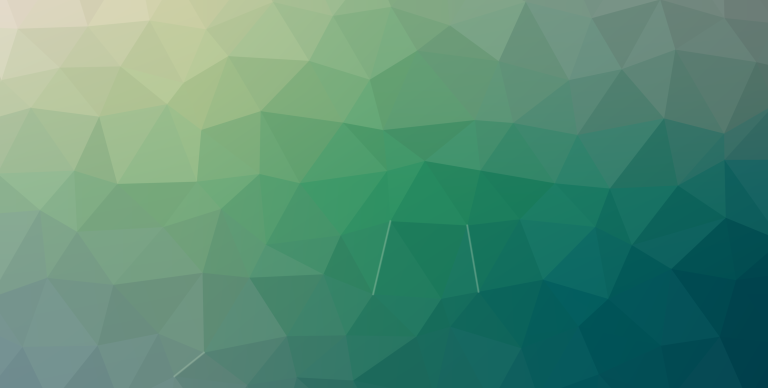
This background is drawn by a WebGL 1 fragment shader. Its source:

```glsl
precision highp float;

uniform vec2 u_resolution;

const float CELLS_PER_HEIGHT = 6.3;
const float ROW_HEIGHT = 0.87;
const float JITTER = 0.6;
const float SHADE_RANGE = 0.045;
const float FLATNESS = 0.8;
const float SEAM_CHANCE = 0.035;
const float SEAM_WIDTH = 0.012;

float hash(vec2 id) {
  return fract(sin(dot(id, vec2(127.1, 311.7))) * 43758.5);
}

// Five evenly spaced colours, blended linearly
vec3 ramp(float t, vec3 a, vec3 b, vec3 c, vec3 d, vec3 e) {
  float s = 4.0 * t;
  vec3 color = mix(a, b, clamp(s, 0.0, 1.0));
  color = mix(color, c, clamp(s - 1.0, 0.0, 1.0));
  color = mix(color, d, clamp(s - 2.0, 0.0, 1.0));
  return mix(color, e, clamp(s - 3.0, 0.0, 1.0));
}

// Cream, green and teal gradient over the unit square
vec3 gradient(vec2 uv) {
  vec3 top = ramp(uv.x, vec3(0.89, 0.85, 0.79), vec3(0.80, 0.81, 0.64),
    vec3(0.53, 0.69, 0.52), vec3(0.47, 0.59, 0.53), vec3(0.43, 0.49, 0.47));
  vec3 upper = ramp(uv.x, vec3(0.76, 0.80, 0.66), vec3(0.67, 0.76, 0.55),
    vec3(0.39, 0.64, 0.45), vec3(0.34, 0.53, 0.46), vec3(0.32, 0.45, 0.41));
  vec3 middle = ramp(uv.x, vec3(0.56, 0.71, 0.57), vec3(0.46, 0.67, 0.48),
    vec3(0.16, 0.56, 0.37), vec3(0.10, 0.48, 0.38), vec3(0.05, 0.36, 0.36));
  vec3 lower = ramp(uv.x, vec3(0.48, 0.60, 0.57), vec3(0.42, 0.58, 0.48),
    vec3(0.14, 0.49, 0.37), vec3(0.01, 0.37, 0.37), vec3(0.00, 0.27, 0.31));
  vec3 bottom = ramp(uv.x, vec3(0.44, 0.55, 0.57), vec3(0.40, 0.53, 0.50),
    vec3(0.13, 0.42, 0.37), vec3(0.02, 0.34, 0.36), vec3(0.00, 0.24, 0.29));
  return ramp(1.0 - uv.y, top, upper, middle, lower, bottom);
}

// Jittered corner of a skewed triangular lattice
vec2 latticePoint(vec2 id) {
  vec2 offset = vec2(hash(id), hash(id + 19.3)) - 0.5;
  return vec2(id.x + 0.5 * id.y, id.y * ROW_HEIGHT) + JITTER * offset;
}

// Positive on the left of the line from a to b
float sideDistance(vec2 p, vec2 a, vec2 b) {
  vec2 edge = b - a;
  vec2 q = p - a;
  return (edge.x * q.y - edge.y * q.x) / length(edge);
}

float segmentDistance(vec2 p, vec2 a, vec2 b) {
  vec2 edge = b - a;
  float t = clamp(dot(p - a, edge) / dot(edge, edge), 0.0, 1.0);
  return length(p - a - t * edge);
}

// Facet colour weighted by its smooth coverage
vec4 facet(vec2 p, vec2 a, vec2 b, vec2 c, float seed, vec2 extent, float pixel) {
  float inside = min(sideDistance(p, a, b),
    min(sideDistance(p, b, c), sideDistance(p, c, a)));
  float coverage = smoothstep(-0.7 * pixel, 0.7 * pixel, inside);
  vec2 samplePoint = mix(p, (a + b + c) / 3.0, FLATNESS);
  vec3 color = gradient(clamp(samplePoint / extent, 0.0, 1.0));
  color += SHADE_RANGE * (seed - 0.5);
  return vec4(color, 1.0) * coverage;
}

// Pale hairline on a few randomly chosen edges
float seam(vec2 p, vec2 a, vec2 b, float seed, float pixel) {
  float line = 1.0 - smoothstep(0.0, SEAM_WIDTH + pixel, segmentDistance(p, a, b));
  return line * step(1.0 - SEAM_CHANCE, seed);
}

void main() {
  float pixel = CELLS_PER_HEIGHT / u_resolution.y;
  vec2 p = gl_FragCoord.xy * pixel;
  vec2 extent = u_resolution * pixel;
  float row = p.y / ROW_HEIGHT;
  vec2 cell = floor(vec2(p.x - 0.5 * row, row));

  // A faint base keeps any uncovered sliver on the gradient
  vec4 sum = vec4(gradient(p / extent), 1.0) * 0.001;
  float seams = 0.0;

  for (int j = -1; j <= 1; j++) {
    for (int i = -1; i <= 1; i++) {
      vec2 id = cell + vec2(float(i), float(j));
      vec2 a = latticePoint(id);
      vec2 b = latticePoint(id + vec2(1.0, 0.0));
      vec2 c = latticePoint(id + vec2(0.0, 1.0));
      vec2 d = latticePoint(id + vec2(1.0, 1.0));
      sum += facet(p, a, b, c, hash(id + 41.7), extent, pixel);
      sum += facet(p, d, c, b, hash(id + 73.1), extent, pixel);
      seams = max(seams, seam(p, a, c, hash(id + 57.9), pixel));
      seams = max(seams, seam(p, b, c, hash(id + 91.3), pixel));
    }
  }

  vec3 color = sum.rgb / sum.a;
  color = mix(color, vec3(0.75, 0.85, 0.75), 0.35 * seams);
  gl_FragColor = vec4(clamp(color, 0.0, 1.0), 1.0);
}
```
